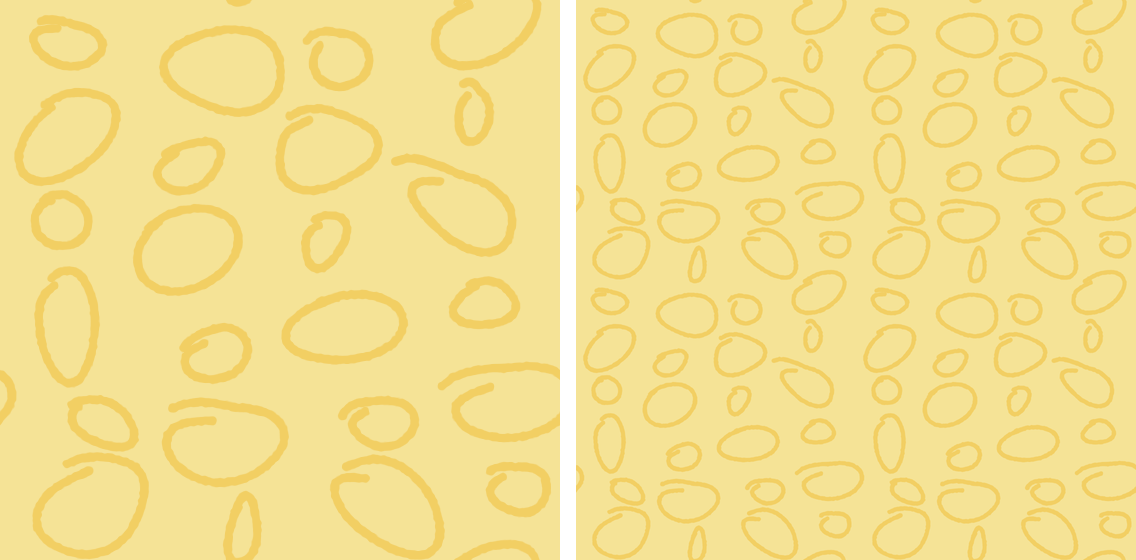
Left: one tile. Right: repeated 2 by 2.
Reproduce this pattern procedurally as a Shadertoy shader.

```glsl
// Loose hand-drawn loops in warm yellow on pale cream, as a seamless tile.
// Large and small loops alternate on a warped, wrapping grid; each is a wobbly
// ellipse with open, overlapping ends, traced as short round-capped segments.

#define GRID vec2(4.0, 6.0)      // loops across and up, both even
#define STROKE 0.0077            // half width of the brush
#define ROUGHNESS 0.0013         // raggedness of the brush edge
#define GRAIN 150.0              // edge noise cells per tile
#define JITTER vec2(0.030, 0.012)
#define WARP vec2(0.045, 0.040)  // bending of the grid
#define SEGMENTS 36
#define PAPER vec3(0.96, 0.89, 0.59)
#define INK vec3(0.95, 0.81, 0.39)

const float TAU = 6.2831853;

float hash(vec2 p) {
    return fract(sin(dot(p, vec2(127.1, 311.7))) * 43758.545);
}

// The k-th random value of one loop, between lo and hi
float pick(vec2 id, float k, float lo, float hi) {
    return mix(lo, hi, hash(id + k * vec2(7.31, 3.17) + 1.7));
}

// Value noise that repeats after GRAIN cells
float wrapNoise(vec2 uv) {
    vec2 p = uv * GRAIN, i = floor(p), f = fract(p);
    f = f * f * (3.0 - 2.0 * f);
    vec2 a = mod(i, GRAIN), b = mod(i + 1.0, GRAIN);
    return mix(mix(hash(a), hash(vec2(b.x, a.y)), f.x),
               mix(hash(vec2(a.x, b.y)), hash(b), f.x), f.y);
}

float segmentDistance(vec2 p, vec2 a, vec2 b) {
    vec2 pa = p - a, ba = b - a;
    return length(pa - ba * clamp(dot(pa, ba) / max(dot(ba, ba), 1e-9), 0.0, 1.0));
}

vec2 loopCentre(vec2 id) {
    vec2 c = (id + 0.5) / GRID;
    c += JITTER * vec2(pick(id, 1.0, -1.0, 1.0), pick(id, 2.0, -1.0, 1.0));
    c.x += WARP.x * sin(TAU * c.y + 0.8);
    c.y += WARP.y * sin(TAU * c.x + 2.1);
    return c;
}

// Distance from p, relative to the centre, to the drawn line of a loop
float loopDistance(vec2 p, vec2 id) {
    bool large = mod(id.x + id.y, 2.0) < 0.5;
    vec2 radii = large ? vec2(pick(id, 3.0, 0.080, 0.110), pick(id, 4.0, 0.056, 0.080))
                       : vec2(pick(id, 3.0, 0.045, 0.061), pick(id, 4.0, 0.035, 0.048));

    // Most loops lean to the upper right, a few stand upright or lean back
    float tilt = pick(id, 5.0, 0.0, 0.75);
    float pose = pick(id, 6.0, 0.0, 1.0);
    if (pose < 0.16) { tilt += 0.95; radii.y *= 0.72; }
    else if (pose > 0.85) tilt = -tilt;
    mat2 turn = mat2(cos(tilt), sin(tilt), -sin(tilt), cos(tilt));

    float start = pick(id, 7.0, 1.7, 2.6) - tilt;
    float sweep = TAU + pick(id, 8.0, -0.1, 0.5);
    float hook = 0.36 * pow(pick(id, 9.0, 0.0, 1.0), 2.0);
    float tail = 0.50 * pow(pick(id, 10.0, 0.0, 1.0), 2.0);
    float corner = pick(id, 11.0, 0.01, 0.09);
    float phase = pick(id, 12.0, 0.0, TAU);

    float d = 1.0;
    vec2 previous = vec2(0.0);
    for (int i = 0; i <= SEGMENTS; i++) {
        float s = float(i) / float(SEGMENTS);
        float t = start + s * sweep;
        float swell = 1.0 + corner * cos(3.0 * t + phase) + 0.03 * sin(2.0 * t - phase);
        swell -= hook * (1.0 - smoothstep(0.0, 0.13, s));
        swell += tail * smoothstep(0.84, 1.0, s);
        vec2 point = turn * (radii * swell * vec2(cos(t), sin(t)));
        if (i > 0) d = min(d, segmentDistance(p, previous, point));
        previous = point;
    }
    return d;
}

void mainImage(out vec4 fragColor, in vec2 fragCoord) {
    vec2 uv = fragCoord / iResolution.xy;

    // Nearest stroke among all loops, measured around the tile edges
    float d = 1.0;
    for (float y = 0.0; y < GRID.y; y++) {
        for (float x = 0.0; x < GRID.x; x++) {
            vec2 id = vec2(x, y);
            vec2 p = uv - loopCentre(id);
            p -= floor(p + 0.5);
            if (dot(p, p) < 0.05) d = min(d, loopDistance(p, id));
        }
    }

    // Ragged brush edge, smoothed over about a pixel
    d += ROUGHNESS * (2.0 * wrapNoise(uv) - 1.0) - STROKE;
    float soft = 0.8 / iResolution.y;
    float ink = 1.0 - smoothstep(-soft, soft, d);
    fragColor = vec4(mix(PAPER, INK, ink), 1.0);
}
```
